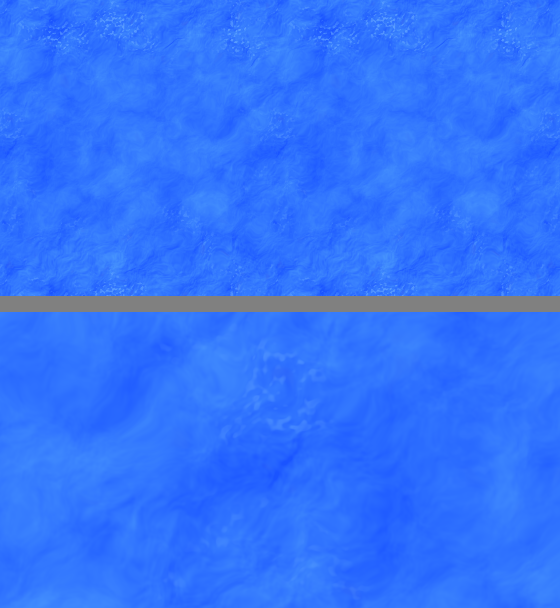
Top: the whole. Bottom: its middle third, enlarged.
Reproduce this texture procedurally as a Shadertoy shader.

```glsl
// Tiling crumpled blue ice: soft blotches, short creases and pale frost near the seams

const float TILE_SIZE = 0.915;               // tile side in canvas heights
const vec2 SEAM_ORIGIN = vec2(0.0, 0.047);
const vec3 DEEP_BLUE = vec3(0.118, 0.350, 1.0);
const vec3 PALE_BLUE = vec3(0.270, 0.568, 0.990);
const vec3 FROST = vec3(0.44, 0.70, 1.0);
const vec3 VIOLET = vec3(0.22, 0.36, 0.93);

float hash(vec2 cell, float seed) {
    vec3 q = fract(vec3(cell.xyx) * vec3(0.1031, 0.1030, 0.0973) + seed * 0.1373);
    q += dot(q, q.yzx + 33.33);
    return fract((q.x + q.y) * q.z);
}

// Dot product of a random unit gradient with the offset from its lattice corner
float cornerSlope(vec2 cell, vec2 offset, float period, float seed) {
    float angle = 6.2832 * hash(mod(cell, period), seed);
    return dot(vec2(cos(angle), sin(angle)), offset);
}

// Gradient noise that wraps after "cells" lattice steps
float tiledNoise(vec2 t, float cells, float seed) {
    vec2 p = t * cells;
    vec2 i = floor(p);
    vec2 f = p - i;
    vec2 w = f * f * f * (f * (f * 6.0 - 15.0) + 10.0);
    vec2 e = vec2(1.0, 0.0);
    float low = mix(cornerSlope(i, f, cells, seed),
                    cornerSlope(i + e.xy, f - e.xy, cells, seed), w.x);
    float high = mix(cornerSlope(i + e.yx, f - e.yx, cells, seed),
                     cornerSlope(i + e.xx, f - e.xx, cells, seed), w.x);
    return mix(low, high, w.y);
}

float fbm(vec2 t, float cells, int octaves, float gain, float seed) {
    float sum = 0.0;
    float amplitude = 0.5;
    for (int k = 0; k < octaves; k++) {
        sum += amplitude * tiledNoise(t, cells, seed + float(k));
        amplitude *= gain;
        cells *= 2.0;
    }
    return sum;
}

// Integer shears lean the features to the right and stay seamless
vec2 slant(vec2 t) {
    return vec2(t.x - t.y, t.y);
}

vec2 steepSlant(vec2 t) {
    return vec2(t.x, t.y - t.x);
}

// Round blotches mixed with flat and steep slanted ones
float crumple(vec2 t) {
    return 0.45 * fbm(slant(t), 7.0, 5, 0.6, 11.0)
         + 0.45 * fbm(steepSlant(t), 7.0, 5, 0.6, 121.0)
         + 0.8 * fbm(t, 9.0, 5, 0.6, 91.0);
}

void mainImage(out vec4 fragColor, in vec2 fragCoord) {
    vec2 t = (fragCoord / iResolution.y - SEAM_ORIGIN) / TILE_SIZE;

    // Roughness grows towards the tile seams, mostly the horizontal one
    vec2 seam = abs(fract(t + 0.5) - 0.5);
    float wobble = 0.22 * tiledNoise(t, 6.0, 3.0);
    float rough = 1.0 - smoothstep(0.03, 0.28, seam.y + wobble);
    rough = max(rough, 0.5 - 0.5 * smoothstep(0.02, 0.22, seam.x + wobble));

    // Gently warped blotches
    vec2 warp = vec2(fbm(t, 8.0, 3, 0.5, 21.0), fbm(t, 8.0, 3, 0.5, 31.0));
    vec2 bent = t + 0.07 * warp;
    float broad = fbm(bent, 3.0, 2, 0.5, 41.0);
    float blotch = crumple(bent);
    float glow = 0.12 * exp(-18.0 * dot(seam - 0.5, seam - 0.5));

    // Creases lit from the upper left
    float relief = blotch - crumple(bent + vec2(-0.004, 0.006));
    float tone = 0.47 + 0.62 * broad + 0.8 * blotch + glow
               + relief * (0.3 + 1.0 * rough);

    // Thin dark folds, broken up into short pieces
    float fold = 1.0 - smoothstep(0.0, 0.07, abs(fbm(slant(bent), 8.0, 3, 0.5, 101.0)));
    float broken = smoothstep(0.05, 0.25, fbm(t, 10.0, 2, 0.5, 111.0));
    tone -= 0.35 * fold * broken * (0.3 + 0.7 * rough);
    vec3 color = mix(DEEP_BLUE, PALE_BLUE, clamp(tone, -0.1, 1.2));

    // Frost flecks in loose clusters, and rare violet stains
    float cluster = smoothstep(-0.02, 0.24, fbm(bent, 6.0, 4, 0.6, 51.0));
    float flecks = smoothstep(0.02, 0.5, 0.8 * tiledNoise(slant(bent), 56.0, 61.0)
                 + 0.9 * tiledNoise(t, 100.0, 71.0));
    color = mix(color, FROST, 0.6 * cluster * flecks * (0.08 + 0.92 * rough));
    float stain = smoothstep(0.22, 0.4, fbm(bent, 14.0, 3, 0.6, 81.0));
    color = mix(color, VIOLET, 0.35 * stain * (0.3 + 0.7 * rough));

    fragColor = vec4(color, 1.0);
}
```
